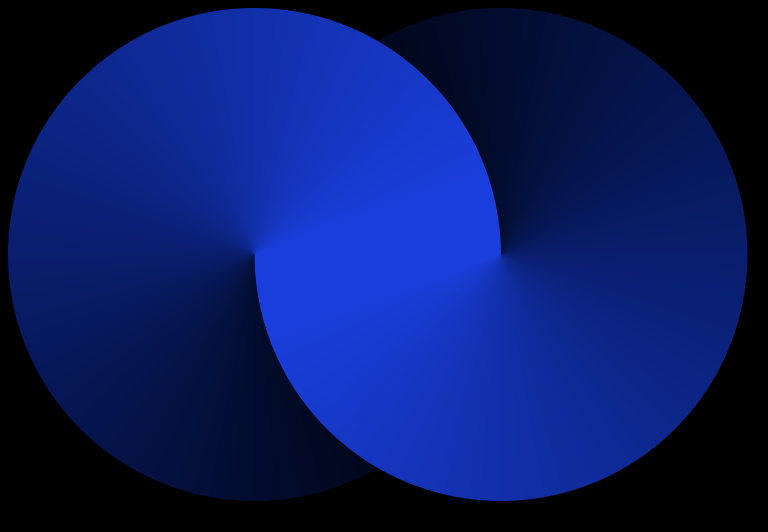
This background is drawn by a Shadertoy shader. Its source:

```glsl
// Two overlapping blue discs with conic gradients, interlocked on black.

#define DISC_RADIUS 0.4633
#define PAIR_CENTER vec2(0.7100, 0.5217)
#define BRIGHT_BLUE vec3(0.102, 0.243, 0.860)
#define FADE_CURVE vec3(1.5, 1.05, 1.0)
#define FADE_START 18.0
#define FADE_END 340.0

// Conic shade: bright along +x, fading counterclockwise to black.
vec3 conicShade(vec2 p) {
    float angle = mod(degrees(atan(p.y, p.x)), 360.0);
    float light = clamp((FADE_END - angle) / (FADE_END - FADE_START), 0.0, 1.0);
    return BRIGHT_BLUE * pow(vec3(light), FADE_CURVE);
}

// Shaded disc with a soft edge about one pixel wide.
vec3 conicDisc(vec2 p, float pixel) {
    float edgeDistance = length(p) - DISC_RADIUS;
    float coverage = clamp(0.5 - edgeDistance / pixel, 0.0, 1.0);
    return conicShade(p) * coverage;
}

void mainImage(out vec4 fragColor, in vec2 fragCoord) {
    float pixel = 1.0 / iResolution.y;
    vec2 p = fragCoord * pixel - PAIR_CENTER;

    // Each disc passes through the center of the other.
    vec2 offset = vec2(0.5 * DISC_RADIUS, 0.0);
    vec3 leftDisc = conicDisc(p + offset, pixel);
    vec3 rightDisc = conicDisc(offset - p, pixel); // turned by half a circle

    // The brighter disc wins, which interlocks the pair.
    fragColor = vec4(max(leftDisc, rightDisc), 1.0);
}
```
